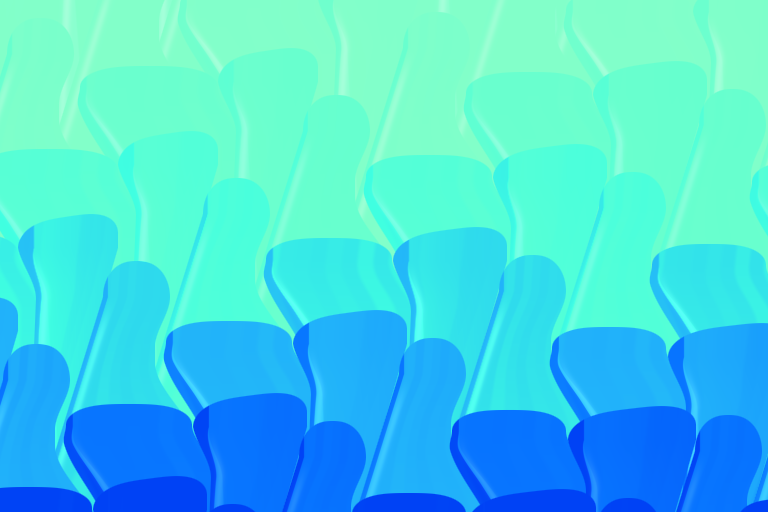
A Shadertoy shader for this background:

```glsl
// Overlapping translucent petals in diagonal rows, fading from mint to deep blue.

// Colour by depth: 0 at the top of the canvas, 1 at the bottom.
vec3 palette(float d) {
    vec3 c = mix(vec3(.51, 1., .79), vec3(.40, 1., .81), smoothstep(-.05, .20, d));
    c = mix(c, vec3(.25, 1., .88), smoothstep(.20, .43, d));
    c = mix(c, vec3(.18, .85, .93), smoothstep(.42, .52, d));
    c = mix(c, vec3(.13, .70, .98), smoothstep(.52, .65, d));
    c = mix(c, vec3(.03, .46, 1.), smoothstep(.63, .80, d));
    return mix(c, vec3(0., .26, .96), smoothstep(.79, .97, d));
}

float hash(float n) { return fract(sin(n * 91.7) * 4375.5); }

// Soft streak pattern across a petal.
float streaks(float t) {
    float i = floor(t);
    return mix(hash(i), hash(i + 1.), smoothstep(.65, 1., t - i)) - .5;
}

// Paints one petal over col; kind 0 = bowl, 1 = flared cup, 2 = slim finger.
void petal(inout vec3 col, vec2 p, int kind, float strip, float row, float px) {
    vec2 anchor;
    float left, right, rise, power, lens, tilt = 0.;

    // Strips of each kind have their own spacing.
    if (kind == 0) anchor = vec2(-120. + 386. * strip, 253. + 6. * strip);
    else if (kind == 1) anchor = vec2(17. + 375. * strip, 248. + 13. * strip);
    else anchor = vec2(137. + 396. * strip, 297. - 6. * strip);
    anchor += row * vec2(100., -83.);

    vec2 q = p - anchor;
    float y = max(q.y, 0.);

    // Side curves and width of the darker overlap.
    if (kind == 0) {
        left = 47. * smoothstep(5., 115., y) - 4. * smoothstep(0., 20., y);
        right = 138. - 12. * strip + 34. * smoothstep(0., 60., y);
        rise = 21.;
        power = 3.;
        lens = 7. + 7. * smoothstep(0., 55., y);
    } else if (kind == 1) {
        left = 21. * smoothstep(-8., 52., y) - .04 * y;
        right = 101. + 14. * strip - .29 * y;
        rise = 24.;
        power = 3.2;
        tilt = -15.;
        lens = 4. + 12. * exp(-y / 24.);
    } else {
        left = -34. - .31 * y;
        right = 33. - 15. * smoothstep(0., 50., y) + 45. * smoothstep(65., 155., y);
        rise = 36.;
        power = 2.4;
        lens = 5.;
    }

    // Straight sides below, a superellipse cap above.
    float t = (q.x - left) / max(right - left, 4.);
    float cap = max((tilt * clamp(t, 0., 1.) - q.y) / rise, 0.);
    float shape = pow(abs(2. * t - 1.), power) + cap * cap - 1.;
    float cover = clamp(.5 - shape / max(fwidth(shape), 1e-4), 0., 1.);

    // Each petal takes its tone from the height of its cap.
    float depth = (anchor.y - rise) / 512. - y * .00016;
    depth += kind == 1 ? .025 + .045 * (t - .4) : 0.;
    depth += .024 * streaks(t * 8. + q.y * .008 + float(kind) * 17.);

    float inner = q.x - left - lens;
    float overlap = 1. - smoothstep(-px, px, inner);
    vec3 tone = palette(depth + .14 * overlap);

    // Pale rim and a faint second fold beside the overlap.
    float body = smoothstep(0., 45., q.y);
    tone += vec3(.10, .08, .04) * body * exp(-pow((inner - 4.) / 4., 2.));
    float fold = smoothstep(-px, px, inner) * (1. - smoothstep(-px, px, inner - .12 * y));
    tone += vec3(.03, .05, .02) * fold * (kind == 2 ? 0. : 1.);
    col = mix(col, tone, cover);
}

void mainImage(out vec4 fragColor, in vec2 fragCoord) {
    // Canvas is 512 units high, measured downwards.
    float px = 512. / iResolution.y;
    vec2 p = vec2(fragCoord.x, iResolution.y - fragCoord.y) * px;
    vec3 col = palette(0.);

    // Lower rows lie over higher ones.
    for (int row = 6; row >= -4; row--)
        for (int kind = 0; kind < 3; kind++)
            for (int strip = -1; strip <= 3; strip++)
                petal(col, p, kind, float(strip), float(row), px);

    fragColor = vec4(clamp(col, 0., 1.), 1.);
}
```
